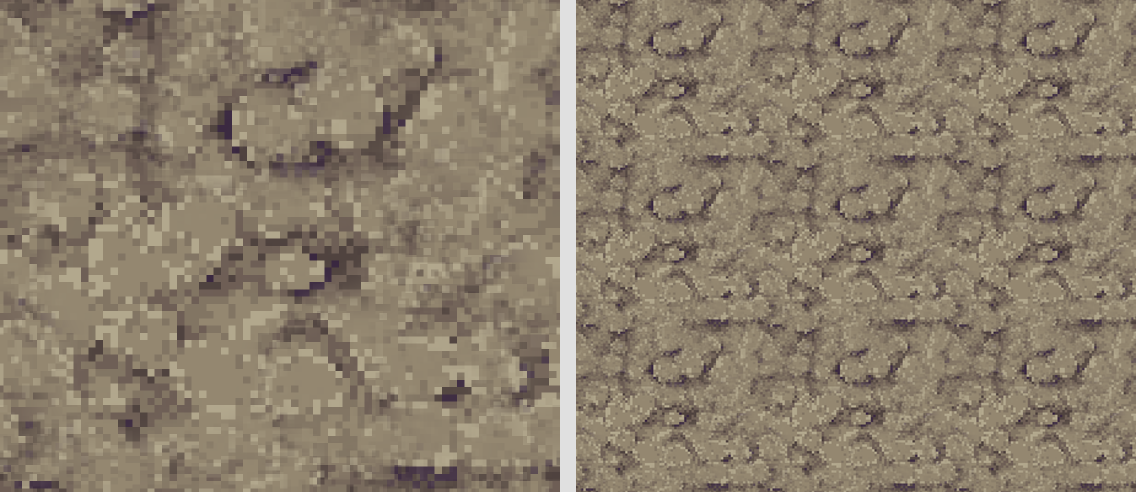
Left, the tile; right, the same tile 3 across and 3 down.
Write a WebGL 1 fragment shader that draws this texture.

```glsl
precision highp float;
// Tileable blocky rubble: pale speckled stones over shadowed brown earth.
uniform vec2 u_resolution;

const vec2 GRID = vec2(76.0, 68.0);   // square blocks across the tile
const vec2 STONES = vec2(7.0, 6.0);   // stone lattice across the tile

const vec3 LIGHT = vec3(0.70, 0.66, 0.555);
const vec3 STONE = vec3(0.58, 0.53, 0.44);
const vec3 TAN = vec3(0.51, 0.46, 0.39);
const vec3 UMBER = vec3(0.43, 0.37, 0.335);
const vec3 DARK = vec3(0.31, 0.26, 0.245);
const vec3 PURPLE = vec3(0.22, 0.15, 0.25);

float hash(vec2 p, float seed) {
  vec3 q = fract((p.xyx + seed * 17.13) * vec3(0.1031, 0.1030, 0.0973));
  q += dot(q, q.yzx + 33.33);
  return fract((q.x + q.y) * q.z);
}

// Value noise that repeats after a whole period.
float wrapNoise(vec2 p, vec2 period, float seed) {
  vec2 i = floor(p);
  vec2 f = fract(p);
  f = f * f * (3.0 - 2.0 * f);
  vec2 a = mod(i, period);
  vec2 b = mod(i + 1.0, period);
  return mix(mix(hash(a, seed), hash(vec2(b.x, a.y), seed), f.x),
             mix(hash(vec2(a.x, b.y), seed), hash(b, seed), f.x), f.y);
}

// Offset from the nearest stone centre (xy) and signed edge distance (z).
vec3 nearestStone(vec2 uv, float seed) {
  vec2 p = uv * STONES;
  vec2 home = floor(p);
  vec3 nearest = vec3(0.0, 0.0, 9.0);
  for (int y = -1; y <= 1; y++) {
    for (int x = -1; x <= 1; x++) {
      vec2 site = home + vec2(float(x), float(y));
      vec2 id = mod(site, STONES);
      vec2 jitter = vec2(hash(id, seed + 1.0), hash(id, seed + 2.0));
      vec2 offset = p - site - 0.15 - 0.7 * jitter;
      float radius = mix(0.26, 0.62, hash(id, seed + 3.0));
      float edge = length(offset * vec2(0.93, 1.07)) - radius;
      if (edge < nearest.z) nearest = vec3(offset, edge);
    }
  }
  return nearest;
}

// Earth between stones, streaked along the rising diagonal.
float earthTone(vec2 uv, float grain, float seed) {
  vec2 diagonal = vec2(uv.x - uv.y, uv.x + uv.y);
  float streak = wrapNoise(diagonal * vec2(9.0, 5.0), vec2(9.0, 5.0), seed + 4.0);
  float lumps = wrapNoise(uv * vec2(24.0, 21.0), vec2(24.0, 21.0), seed + 5.0);
  return 0.52 + 0.62 * (streak - 0.5) + 0.45 * (lumps - 0.5) + 0.32 * (grain - 0.5);
}

// Flat stone face with pale flecks that gather at the rim.
float stoneTone(float edge, float shade, float fleck) {
  float rim = smoothstep(-0.24, -0.06, edge);
  float pale = mix(0.06, 0.42, rim) * (1.0 - 0.55 * max(shade, 0.0));
  float worn = mix(0.06, 0.12 + 0.4 * max(shade, 0.0), rim);
  float tone = fleck > 1.0 - worn ? 0.5 : 0.72;
  return fleck < pale ? 0.95 : tone;
}

vec3 palette(float tone) {
  vec3 color = mix(PURPLE, DARK, step(0.01, tone));
  color = mix(color, UMBER, step(0.2, tone));
  color = mix(color, TAN, step(0.42, tone));
  color = mix(color, STONE, step(0.59, tone));
  return mix(color, LIGHT, step(0.85, tone));
}

// Colour of one block in a layer of rubble.
vec3 blockColor(vec2 block, float seed) {
  vec2 uv = (block + 0.5) / GRID;
  float grain = hash(block, seed + 6.0);
  float fleck = hash(block, seed + 7.0);
  vec3 stone = nearestStone(uv, seed);
  float rough = wrapNoise(uv * vec2(21.0, 18.0), vec2(21.0, 18.0), seed + 8.0);
  float edge = stone.z + 0.1 * (grain - 0.5) + 0.24 * (rough - 0.5);
  float shade = dot(stone.xy, vec2(0.5, -0.86)) / (length(stone.xy) + 0.001);

  float shadow = (1.0 - smoothstep(0.04, 0.24, edge)) * (0.55 + 0.45 * shade);
  float earth = earthTone(uv, grain, seed) - 0.34 * shadow;
  float tone = edge < 0.0 ? stoneTone(edge, shade, fleck) : earth;
  float chip = step(hash(floor(block * 0.5), seed + 9.0), 0.025);
  return palette(mix(tone, 0.95, chip * step(edge, 0.0)));
}

// Three offset layers cross-fade, so some patches are crisp and others soft.
vec3 rubble(vec2 uv) {
  vec3 sum = vec3(0.0);
  float total = 0.0;
  for (int i = 0; i < 3; i++) {
    float layer = float(i);
    float seed = 11.0 + 13.0 * layer;
    vec2 block = mod(floor(uv * GRID + 0.5 * layer * vec2(1.0, 0.5)), GRID);
    float weight = pow(0.05 + wrapNoise(uv * vec2(5.0, 4.0), vec2(5.0, 4.0), seed), 5.0);
    sum += weight * blockColor(block, seed);
    total += weight;
  }
  return sum / total;
}

void main() {
  // Four samples smooth the block edges.
  vec3 color = vec3(0.0);
  for (int i = 0; i < 4; i++) {
    vec2 corner = vec2(mod(float(i), 2.0), floor(float(i) * 0.5)) - 0.5;
    color += 0.25 * rubble((gl_FragCoord.xy + 0.6 * corner) / u_resolution);
  }
  gl_FragColor = vec4(color, 1.0);
}
```
